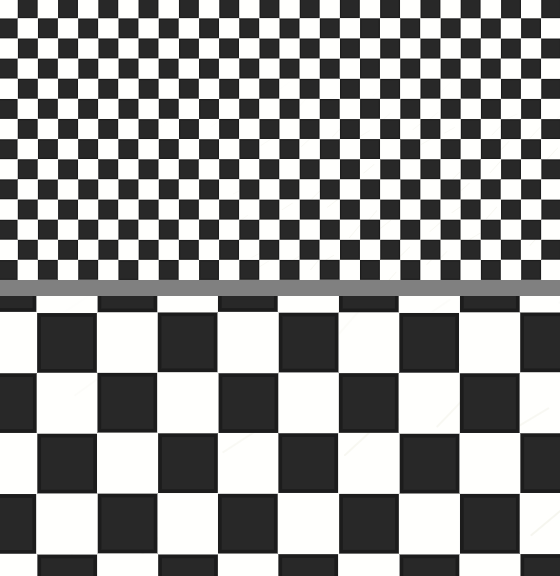
Top, the full canvas; bottom, a detail of the centre.
Write a Shadertoy shader that draws this pattern.

```glsl
// Charcoal and white checkerboard, slightly cropped at the left and top edges.
// Each dark square is a box distance field with a tiny offset and a darker rim;
// the light squares carry barely visible hairline scratches toward the lower right.

const float PITCH = 0.0719;                 // square size, in canvas heights
const vec2 GRID_ORIGIN = vec2(0.0633, 0.0); // first full column, bottom row
const float INSET = 0.0004;                 // gap left around each dark square
const float JITTER = 0.0004;                // largest offset of a dark square
const float RIM_WIDTH = 0.0045;

const vec3 PAPER = vec3(1.0, 1.0, 0.994);
const vec3 CHARCOAL = vec3(0.157);
const vec3 RIM = vec3(0.11);
const vec3 SCRATCH = vec3(0.93, 0.93, 0.88);

vec2 hash22(vec2 p) {
    vec3 q = fract(p.xyx * vec3(0.1031, 0.1030, 0.0973));
    q += dot(q, q.yzx + 33.33);
    return fract((q.xx + q.yz) * q.zy);
}

float boxDistance(vec2 p, float halfSize) {
    vec2 d = abs(p) - halfSize;
    return length(max(d, 0.0)) + min(max(d.x, d.y), 0.0);
}

float segmentDistance(vec2 p, vec2 a, vec2 b) {
    vec2 ab = b - a;
    float t = clamp(dot(p - a, ab) / dot(ab, ab), 0.0, 1.0);
    return length(p - a - ab * t);
}

// Coverage of the region where the distance is negative
float coverage(float dist, float pixel) {
    return clamp(0.5 - dist / pixel, 0.0, 1.0);
}

// Distance to the nearest dark square, looking at the cells around p
float checkerDistance(vec2 p, float pitch) {
    vec2 home = floor(p / pitch);
    float nearest = pitch;
    for (int y = -1; y <= 1; y++) {
        for (int x = -1; x <= 1; x++) {
            vec2 cell = home + vec2(x, y);
            if (mod(cell.x + cell.y, 2.0) < 0.5) continue;
            vec2 shift = (hash22(cell + 40.0) - 0.5) * 2.0 * JITTER;
            vec2 local = p - (cell + 0.5) * pitch - shift;
            nearest = min(nearest, boxDistance(local, 0.5 * pitch - INSET));
        }
    }
    return nearest;
}

// One short diagonal hairline in about half of the cells
float scratchMask(vec2 p, float pitch, float pixel) {
    vec2 cell = floor(p / pitch);
    vec2 local = fract(p / pitch);
    vec2 a = hash22(cell + 71.0);
    vec2 b = a + vec2(0.5, 0.2 + 0.4 * hash22(cell + 93.0).x);
    float dist = segmentDistance(local, a - 0.2, b - 0.2) * pitch;
    float present = step(0.5, hash22(cell + 17.0).y);
    return present * coverage(dist - 0.0012, pixel);
}

void mainImage(out vec4 fragColor, in vec2 fragCoord) {
    float pixel = 1.0 / iResolution.y;
    vec2 uv = fragCoord * pixel;
    vec2 p = uv - GRID_ORIGIN;

    // Light ground with faint wear
    float wear = smoothstep(0.4, 1.2, uv.x) * smoothstep(0.8, 0.4, uv.y);
    vec3 color = mix(PAPER, SCRATCH, 0.5 * wear * scratchMask(p, PITCH, pixel));

    // Dark squares, rim first and body on top
    float dist = checkerDistance(p, PITCH);
    color = mix(color, RIM, coverage(dist, pixel));
    color = mix(color, CHARCOAL, coverage(dist + RIM_WIDTH, pixel));

    fragColor = vec4(color, 1.0);
}
```
